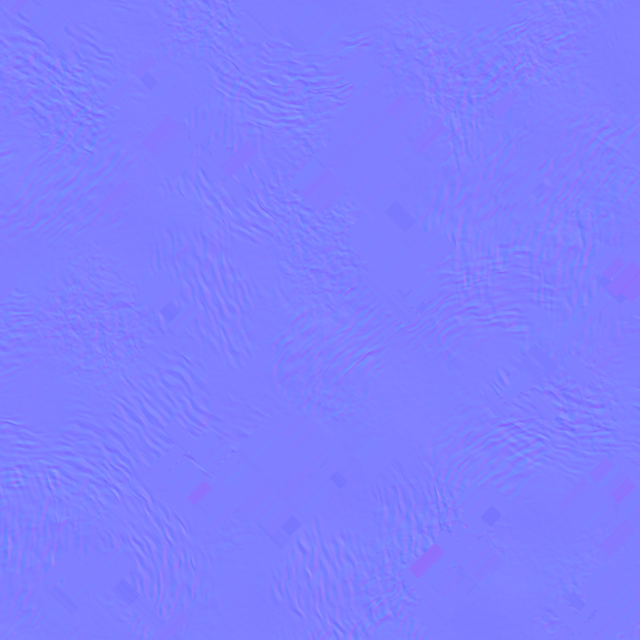
Write a Shadertoy shader that draws this texture map.

```glsl
const float SWELL = 0.016;        // slope of the broad undulation
const float GRAIN = 0.050;        // slope of the rough crumbs
const float RIBS = 0.110;         // slope of the stretched ribs
const float RUNG_HEIGHT = 0.00022;
const float RUNGS = 30.0;         // rungs per canvas width
const float CREASE_HEIGHT = 0.00050;
const float CREASE_WIDTH = 0.0022;
const float TRACK_CELLS = 5.0;    // track patches per canvas width
const float TRACK_SHARE = 0.80;
const float SMEAR_LEVEL = 0.20;   // higher means fewer smeared blocks
const float STREAK = 0.11;        // slope of the streaks in the blocks
const float TILT = 0.16;          // strongest tilt of a whole block
const float STEP = 0.0011;        // distance between height samples
const float EDGE = 0.0008;        // softness of block edges
const mat2 DIAGONAL = mat2(0.7071, -0.7071, 0.7071, 0.7071);

vec2 hash2(vec2 p) {
    vec3 q = fract(p.xyx * vec3(0.1031, 0.1030, 0.0973));
    q += dot(q, q.yzx + 33.33);
    return fract((q.xx + q.yz) * q.zy);
}

float corner(vec2 cell, vec2 offset) {
    return dot(hash2(cell) * 2.0 - 1.0, offset);
}

// Gradient noise around zero
float noise(vec2 p) {
    vec2 i = floor(p), f = p - i;
    vec2 s = f * f * f * (f * (f * 6.0 - 15.0) + 10.0);
    vec2 e = vec2(1, 0);
    return mix(mix(corner(i, f), corner(i + e, f - e), s.x),
               mix(corner(i + e.yx, f - e.yx), corner(i + 1.0, f - 1.0), s.x), s.y);
}

// Noise whose slope does not depend on its frequency
float relief(vec2 p, float frequency) {
    return noise(p * frequency) / frequency;
}

mat2 rotation(float angle) {
    float c = cos(angle), s = sin(angle);
    return mat2(c, -s, s, c);
}

// Bent patches of ribs, rungs and parallel broken creases
float tracks(vec2 p) {
    float height = 0.0;
    float ragged = 0.10 * noise(p * 19.0);
    float broken = smoothstep(-0.1, 0.3, noise(p * 37.0 + 5.0));
    for (int k = 0; k < 9; k++) {
        vec2 cell = floor(p * TRACK_CELLS) + vec2(k % 3 - 1, k / 3 - 1);
        vec2 place = hash2(cell + 11.0), kind = hash2(cell + 57.0);
        if (kind.x > TRACK_SHARE) continue;

        vec2 q = p - (cell + 0.2 + 0.6 * place) / TRACK_CELLS;
        q = rotation(mix(-0.7, 1.9, kind.y)) * q;
        q.y += (place.x - 0.5) * 7.0 * q.x * q.x;

        float patchMask = smoothstep(0.14, 0.06, length(q / vec2(1.2, 0.75)) + ragged);
        if (patchMask <= 0.0) continue;
        float ribs = RIBS * noise(q * vec2(38.0, 112.0) + cell * 7.0) / 112.0;
        float rung = pow(0.5 + 0.5 * cos(6.2832 * RUNGS * (q.x + 0.2 * q.y)), 6.0);
        rung *= RUNG_HEIGHT * broken * step(0.6, place.y);

        float spacing = mix(0.022, 0.055, place.y);
        float line = floor(q.y / spacing);
        float strength = hash2(vec2(line + 20.0, cell.x + 9.0 * cell.y)).x;
        float across = (q.y - (line + 0.5) * spacing) / CREASE_WIDTH;
        float crease = CREASE_HEIGHT * strength * strength * exp(-across * across);
        height += patchMask * (ribs + rung + crease * (0.25 + 0.75 * broken));
    }
    return height;
}

float surface(vec2 p) {
    vec2 bend = vec2(noise(p * 11.0), noise(p * 11.0 + 31.0));
    vec2 jitter = vec2(noise(p * 48.0), noise(p * 48.0 + 17.0));
    vec2 warped = p + 0.012 * bend + 0.0055 * jitter;
    float rough = 0.20 + smoothstep(0.0, 0.35, noise(p * 5.0 + 7.0));
    float crumbs = 0.5 * relief(DIAGONAL * warped, 42.0) + relief(warped + 3.0, 88.0);
    crumbs += 0.9 * relief(DIAGONAL * warped + 5.0, 150.0);
    return SWELL * relief(p, 8.0) + GRAIN * rough * crumbs + tracks(warped);
}

// Long diagonal blocks with straight streaks replace the relief
vec2 smear(vec2 p, vec2 slope) {
    vec2 u = DIAGONAL * p;
    for (int k = 0; k < 2; k++) {
        bool rising = k == 1;
        vec2 scale = rising ? vec2(17.0, 43.0) : vec2(39.0, 19.0);
        vec2 cell = floor(u * scale);
        vec2 r = hash2(cell + 91.0 + 40.0 * float(k));
        vec2 centre = (cell + 0.5) / scale;
        float zone = noise(centre * DIAGONAL * 6.0 + 3.0) + 0.25 * (r.x - 0.5);

        vec2 box = abs(u - centre) - mix(vec2(0.32), vec2(0.54), r.yx) / scale;
        float mask = smoothstep(EDGE, -EDGE, max(box.x, box.y));
        mask *= step(SMEAR_LEVEL, zone);

        float t = rising ? u.y : u.x;
        vec2 axis = (rising ? vec2(0, 1) : vec2(0.6, 0)) * DIAGONAL;
        float lean = 2.0 * r.y - 1.0;
        float streaks = 0.6 * noise(vec2(t * 65.0, 4.5)) + noise(vec2(t * 190.0, 8.5));
        float profile = STREAK * streaks * r.x + TILT * pow(lean, 9.0) + 0.012 * lean;
        slope = mix(slope, axis * profile, mask);
    }
    return slope;
}

void mainImage(out vec4 fragColor, in vec2 fragCoord) {
    vec2 p = fragCoord / iResolution.y;
    float here = surface(p);
    vec2 slope = vec2(surface(p + vec2(STEP, 0)), surface(p + vec2(0, STEP))) - here;
    slope = smear(p, slope / STEP);

    // Encode the surface normal as a colour
    vec3 normal = normalize(vec3(-slope, 1.0));
    fragColor = vec4(0.5 + 0.5 * normal, 1.0);
}
```
